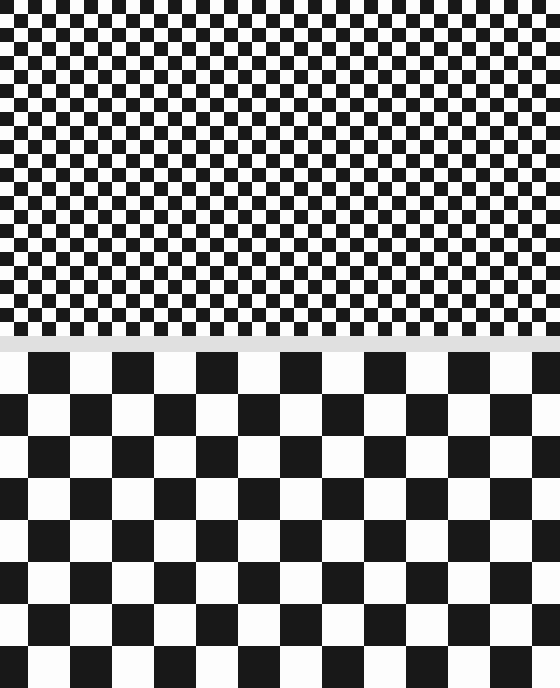
Top, the full canvas; bottom, a detail of the centre.
Give the GLSL for this pattern, as a Shadertoy shader.

```glsl
const vec2 REPEATS = vec2(20.0, 12.0);  // two-by-two blocks across and down
const vec3 DARK = vec3(0.094);
const vec3 LIGHT = vec3(0.994);

// Signed distance to the nearest cell edge: positive in even cells, negative in odd
vec2 edgeDistance(vec2 cell) {
    return abs(mod(cell - 0.5, 2.0) - 1.0) - 0.5;
}

// Checkerboard from -1 to 1, averaged over a footprint given in cells
float checker(vec2 cell, vec2 footprint) {
    vec2 stripes = clamp(2.0 * edgeDistance(cell) / footprint, -1.0, 1.0);
    return stripes.x * stripes.y;
}

void mainImage(out vec4 fragColor, in vec2 fragCoord) {
    // Each repeat spans two cells, so opposite borders join
    vec2 cellsPerPixel = 2.0 * REPEATS / iResolution.xy;
    float board = checker(fragCoord * cellsPerPixel, cellsPerPixel);

    // The lower left cell is light
    fragColor = vec4(mix(DARK, LIGHT, 0.5 + 0.5 * board), 1.0);
}
```
